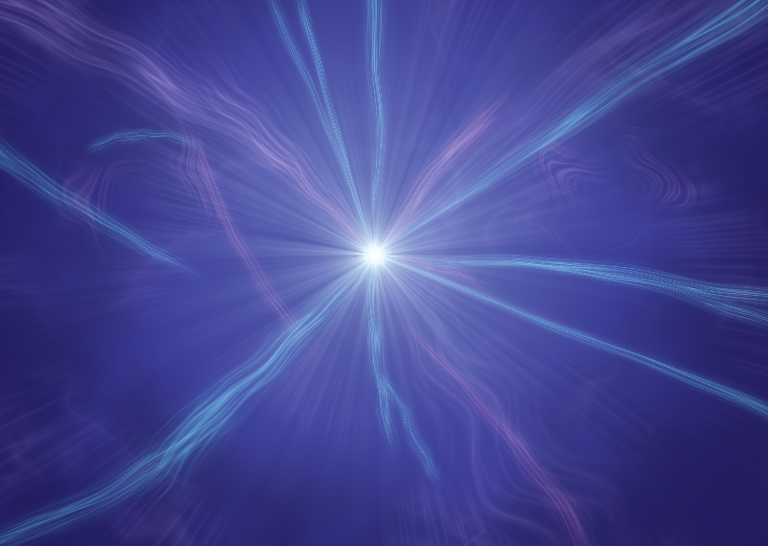
This background is drawn by a WebGL 1 fragment shader. Its source:

```glsl
precision highp float;
// Energy burst: a white core on deep blue haze throws out curved bundles of
// cyan, rose and lilac filaments. Each bundle is a bent axis whose cross
// section is cut into fibres by ridged gradient noise, over smoky wisps.
uniform vec2 u_resolution;
const float TAU = 6.28318;
const vec3 EDGE = vec3(.13, .11, .37);
const vec3 BLUE = vec3(.19, .19, .56);
const vec3 HAZE = vec3(.42, .47, .76);
const vec3 CYAN = vec3(.22, .68, .88);
const vec3 ROSE = vec3(.62, .29, .46);
const vec3 LILAC = vec3(.39, .32, .54);
const vec3 CORE = vec3(.86, .96, 1.);

vec2 gradient(vec2 cell) {
  float angle = TAU * fract(sin(dot(cell, vec2(127.1, 311.7))) * 43758.5);
  return vec2(cos(angle), sin(angle));
}

float noise(vec2 p) {
  vec2 i = floor(p), f = p - i, e = vec2(0., 1.);
  vec2 u = f * f * f * (f * (f * 6. - 15.) + 10.);
  float low = mix(dot(gradient(i), f), dot(gradient(i + e.yx), f - e.yx), u.x);
  float high = mix(dot(gradient(i + e), f - e), dot(gradient(i + 1.), f - 1.), u.x);
  return mix(low, high, u.y);
}

float fbm(vec2 p) {
  float sum = 0., amp = .6;
  for (int i = 0; i < 4; i++) {
    sum += amp * noise(p);
    p = mat2(1.6, 1.2, -1.2, 1.6) * p + 7.3;
    amp *= .5;
  }
  return sum;
}

float ridge(float n, float sharpness) {
  return pow(max(1. - abs(n), 0.), sharpness);
}

// ends: start and end; shape: bend, s-wave, start width, end width
float ray(vec2 p, vec4 ends, vec4 shape) {
  vec2 axis = ends.zw - ends.xy, q = p - ends.xy;
  float len = length(axis);
  vec2 dir = axis / len;
  float t = dot(q, dir) / len, s = clamp(t, 0., 1.);
  float seed = dot(ends, vec4(17., 43., 31., 23.));
  float width = mix(shape.z, shape.w, s);
  float d = dot(q, vec2(-dir.y, dir.x)) - shape.x * 4. * s * (1. - s);
  d += width * .7 * noise(vec2(t * 5., seed)) - shape.y * sin(TAU * s);
  float u = d / width;
  float fibres = ridge(noise(vec2(u * 1.7 + seed, t * 2.5)), 10.)
    + .6 * ridge(noise(vec2(u * 4. - seed, t * 3.)), 7.);
  float fade = smoothstep(-.03, .12, t) * (1. - smoothstep(.7, 1.04, t));
  return exp(-u * u) * (.15 + .7 * fibres) * fade;
}

// Nearly straight bundle leaving the core
float beam(vec2 p, vec2 end, float bend, vec2 widths) {
  return ray(p, vec4(vec2(0.), end), vec4(bend, 0., widths));
}

// Broken, smoky loop of fine threads
float curl(vec2 p, vec2 center, float radius) {
  vec2 q = (p - center) / radius;
  q += .5 * vec2(noise(q * 1.5 + center * 9.), noise(q * 1.5 - 5.));
  float r = length(q), band = r - .8;
  float patches = smoothstep(-.2, .5, noise(q * 1.3 + center * 20.));
  return exp(-9. * band * band) * patches * ridge(noise(vec2(r * 9., 0.) + q * .7), 7.);
}

void main() {
  vec2 p = (gl_FragCoord.xy - u_resolution * vec2(.488, .533)) / u_resolution.y;
  float r = length(p);
  vec2 dir = p / max(r, .0001);
  // Dark rim, blue body and pale central haze
  float cloud = fbm(p * 3.5 + 2.);
  float streak = noise(dir * 7. + r * .6) + .6 * noise(dir * 23. + r);
  float haze = exp(-6.5 * pow(length(p - vec2(.02, .06)), 2.));
  vec3 color = mix(BLUE, EDGE, smoothstep(.3, .8, r + .35 * cloud));
  color = mix(color, HAZE, clamp(haze * (.8 + .3 * cloud + .22 * streak), 0., 1.));
  // Cyan bundles: upper fan, right, lower and left
  float cyan = beam(p, vec2(-.16, .56), .004, vec2(.004, .01));
  cyan += .7 * beam(p, vec2(-.23, .56), -.008, vec2(.004, .012));
  cyan += beam(p, vec2(.95, .63), .003, vec2(.004, .04));
  cyan += 1.1 * beam(p, vec2(-.44, -.44), 0., vec2(.012, .042));
  cyan += ray(p, vec4(-.005, .07, .012, .6), vec4(0., -.009, .005, .018));
  cyan += ray(p, vec4(.09, -.018, .85, -.09), vec4(.018, .01, .009, .014));
  cyan += .8 * ray(p, vec4(.22, -.01, .82, -.16), vec4(.025, 0., .006, .015));
  cyan += ray(p, vec4(.03, -.01, .86, -.36), vec4(.012, -.006, .004, .014));
  cyan += .7 * ray(p, vec4(-.25, -.26, -.82, -.55), vec4(.055, 0., .028, .014));
  cyan += ray(p, vec4(-.005, -.02, .04, -.37), vec4(-.014, 0., .012, .012));
  cyan += .7 * ray(p, vec4(.01, -.22, .13, -.43), vec4(0., .005, .01, .012));
  cyan += .8 * ray(p, vec4(-.73, .22, -.3, -.05), vec4(-.014, 0., .022, .01));
  cyan += .6 * ray(p, vec4(-.53, .19, -.3, .19), vec4(.03, 0., .012, .008));
  // Rose bundles and curls
  float rose = beam(p, vec2(.25, .3), .014, vec2(.01, .022));
  rose += .8 * beam(p, vec2(-.22, .21), -.006, vec2(.009, .022));
  rose += .7 * beam(p, vec2(.22, -.07), .012, vec2(.008, .01));
  rose += .6 * ray(p, vec4(.06, -.13, .43, -.6), vec4(.02, 0., .01, .022));
  rose += .7 * ray(p, vec4(-.33, .22, -.1, -.18), vec4(-.03, 0., .01, .014));
  rose += .4 * curl(p, vec2(-.41, .12), .14) + .5 * curl(p, vec2(.44, .1), .13);
  // Broad lilac veils
  float lilac = .8 * beam(p, vec2(-.36, .36), -.012, vec2(.014, .05));
  lilac += ray(p, vec4(-.14, .16, -.86, .52), vec4(-.035, 0., .025, .05));
  lilac += .4 * beam(p, vec2(.7, .6), 0., vec2(.02, .09));
  lilac += .4 * beam(p, vec2(.4, -.6), 0., vec2(.03, .15));
  // Scattered smoke threads and fine radial lines
  vec2 warp = p * 3. + 1.3 * vec2(fbm(p * 2.5), fbm(p * 2.5 + 9.));
  float lines = ridge(noise(dir * 32. + warp * .5), 8.) * smoothstep(.05, .3, r);
  lilac += .2 * smoothstep(-.15, .45, noise(p * 4. + 4.)) * (ridge(fbm(warp), 14.) + lines);
  color = 1. - (1. - color) * exp(-.85 * (cyan * CYAN + rose * ROSE + lilac * LILAC));
  // White core with a spiked halo
  float halo = 1.1 * exp(-r * 30.) + .55 * exp(-r * 11.) * (.75 + .7 * streak);
  color = mix(color, CORE, clamp(halo, 0., 1.));
  gl_FragColor = vec4(mix(color, vec3(1.), exp(-r * r * 3500.)), 1.);
}
```
